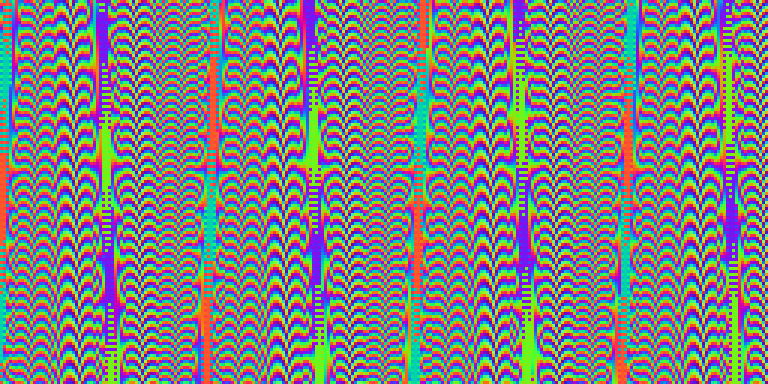
Give the GLSL for this pattern, as a WebGL 2 fragment shader.

```glsl
#version 300 es
precision highp float;
// Fine mosaic of rainbow cells in repeating vertical bands. Hue follows the
// squared distance to the band's core, sampled once per cell, which folds into
// columns of scallops. Hue also steps per row, slowly beside the thin cores.

uniform vec2 u_resolution;
out vec4 outColor;

const float TAU = 6.2831853;
const float CELLS_DOWN = 128.0;     // cells over the canvas height
const float BAND_SPACING = 34.67;   // cells between core lines
const float BAND_START = 1.0;       // position of the first core, in cells
const float CORE_LEAN = 3.0;        // sideways drift over the height, in cells
const float CORE_HALF_WIDTH = 1.7;
const float CORE_CURVE = 0.03;      // hue change with squared distance
const float LENS_TAPER = 0.35;      // narrows the leading hue of the core
const float SWING_PERIOD = 0.625;   // core colour cycle, in canvas heights
const float ROW_DITHER = 0.6;       // extent of the striped core transitions
const float SCALLOP_WIDTH = 6.93;   // cells, a fifth of the band spacing
const float CALM_WIDTH = 5.5;       // reach of the slow rows beside a core
const float HUE_FOCUS = 0.03;       // pull towards the two hues of a band

const float HUE_GREEN = 0.27;
const float HUE_PURPLE = 0.735;
const float HUE_RED = 0.03;
const float HUE_TEAL = 0.47;
const float ROW_STEP_GREEN = 0.22;  // turns of hue per row in the flanks
const float ROW_STEP_RED = 0.29;
const float PALE_SPREAD = 0.8;      // channel spread in the softer flanks

// Channels are three shifted cosines; less spread gives softer colours.
vec3 rainbow(float hue, float spread) {
    vec3 shift = (vec3(0.0, 1.0, 2.0) - 1.0) / 3.0 * spread + 1.0 / 3.0;
    return 0.5 + 0.5 * cos(TAU * (hue - shift));
}

// Core: two hues trade places up the band, through alternating rows.
float coreHue(float d, float row, float band, bool isGreen) {
    float y = row / CELLS_DOWN;
    float shift = isGreen ? 0.56 + 0.025 * band : 0.48 + 0.125 * band;
    float lean = isGreen ? -0.04 : 0.04;
    float swing = cos(TAU * ((y - shift) / SWING_PERIOD + lean * d));
    float threshold = (mod(row, 2.0) * 2.0 - 1.0) * ROW_DITHER;
    float first = step(threshold, swing + 0.25 - LENS_TAPER * d * d);
    float hue = isGreen ? mix(HUE_PURPLE, HUE_GREEN, first)
                        : mix(HUE_TEAL, HUE_RED, first);
    return hue + CORE_CURVE * d * d * (2.0 * mod(row, 2.0) - 1.0);
}

// Flank: the squared distance bends rows that each step to another hue.
float flankHue(float d, float row, bool isGreen) {
    float base = isGreen ? HUE_GREEN : HUE_RED;
    float rowStep = isGreen ? ROW_STEP_GREEN : ROW_STEP_RED;
    rowStep *= smoothstep(0.5, CALM_WIDTH, abs(d));
    float phase = 0.5 * d * d / SCALLOP_WIDTH + rowStep * (row - 0.5 * CELLS_DOWN);
    return base + phase - HUE_FOCUS * sin(2.0 * TAU * phase);
}

vec3 mosaic(vec2 p) {
    vec2 cell = floor(p * CELLS_DOWN);

    // Nearest band, with cores leaning in alternate directions.
    float x = cell.x + 0.5 - BAND_START;
    float band = floor(x / BAND_SPACING + 0.5);
    bool isGreen = mod(band, 2.0) > 0.5;
    float fromCore = x - band * BAND_SPACING;
    float lean = (isGreen ? -CORE_LEAN : CORE_LEAN) * (cell.y / CELLS_DOWN - 0.5);
    float d = fromCore - lean;

    if (abs(d) < CORE_HALF_WIDTH) {
        return rainbow(coreHue(d, cell.y, band, isGreen), 1.0);
    }
    // Green bands soften partway out.
    float pale = smoothstep(6.0, 10.0, abs(d)) - smoothstep(12.0, 16.0, abs(d));
    float spread = isGreen ? mix(1.0, PALE_SPREAD, pale) : 1.0;
    return rainbow(flankHue(d, cell.y, isGreen), spread);
}

void main() {
    // Four samples per pixel smooth the cell edges at any size.
    vec3 color = vec3(0.0);
    for (int i = 0; i < 4; i++) {
        vec2 offset = vec2(i % 2, i / 2) * 0.5 - 0.25;
        color += mosaic((gl_FragCoord.xy + offset) / u_resolution.y);
    }
    outColor = vec4(color / 4.0, 1.0);
}
```
